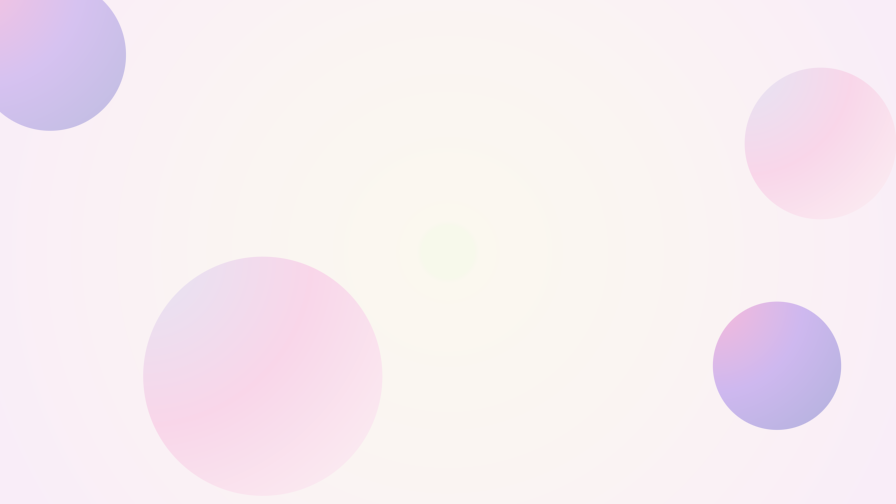
A Shadertoy shader for this background:

```glsl
// Four pastel discs floating over a pale cream-to-pink radial backdrop.
// Each disc is a smooth-edged circle shaded by a three-stop radial gradient
// that starts at the upper left corner of its bounding box.

// Three evenly spaced colour stops
vec3 threeStops(vec3 first, vec3 middle, vec3 last, float t) {
    return t < 0.5 ? mix(first, middle, t * 2.0) : mix(middle, last, t * 2.0 - 1.0);
}

// Cream centre fading to pink, with a faint green spot in the middle
vec3 backdrop(float radius) {
    vec3 cream = vec3(0.984, 0.974, 0.936);
    vec3 blush = vec3(0.980, 0.957, 0.951);
    vec3 pink = vec3(0.978, 0.930, 0.972);
    vec3 color = threeStops(cream, blush, pink, clamp(radius / 0.96, 0.0, 1.0));
    float spot = 1.0 - smoothstep(0.050, 0.064, radius);
    return mix(color, vec3(0.968, 0.975, 0.922), spot);
}

// Blends one disc over the colour below it
vec3 addDisc(vec3 below, vec2 p, vec2 center, float radius,
             vec3 first, vec3 middle, vec3 last, float opacity) {
    vec2 local = (p - center) / radius;
    float t = clamp(length(local - vec2(-1.0, 1.0)) / sqrt(8.0), 0.0, 1.0);
    float pixel = 1.0 / iResolution.y;
    float distanceToEdge = length(p - center) - radius;
    float coverage = 1.0 - smoothstep(-0.75 * pixel, 0.75 * pixel, distanceToEdge);
    return mix(below, threeStops(first, middle, last, t), coverage * opacity);
}

void mainImage(out vec4 fragColor, in vec2 fragCoord) {
    // Canvas height is one unit
    vec2 p = fragCoord / iResolution.y;
    float aspect = iResolution.x / iResolution.y;
    vec3 color = backdrop(length(p - vec2(0.5 * aspect, 0.5)));

    // Violet discs
    vec3 rose = vec3(0.970, 0.730, 0.855);
    vec3 lilac = vec3(0.808, 0.722, 0.937);
    vec3 periwinkle = vec3(0.695, 0.695, 0.860);
    color = addDisc(color, p, vec2(0.0995, 0.8910), 0.1505, rose, lilac, periwinkle, 0.82);
    color = addDisc(color, p, vec2(1.5417, 0.2743), 0.1273, rose, lilac, periwinkle, 1.0);

    // Pale pink discs
    vec3 mist = vec3(0.895, 0.895, 0.955);
    vec3 petal = vec3(0.976, 0.840, 0.915);
    vec3 shell = vec3(0.982, 0.940, 0.952);
    color = addDisc(color, p, vec2(1.6280, 0.7153), 0.1505, mist, petal, shell, 1.0);
    color = addDisc(color, p, vec2(0.5214, 0.2535), 0.2373, mist, petal, shell, 1.0);

    fragColor = vec4(color, 1.0);
}
```
